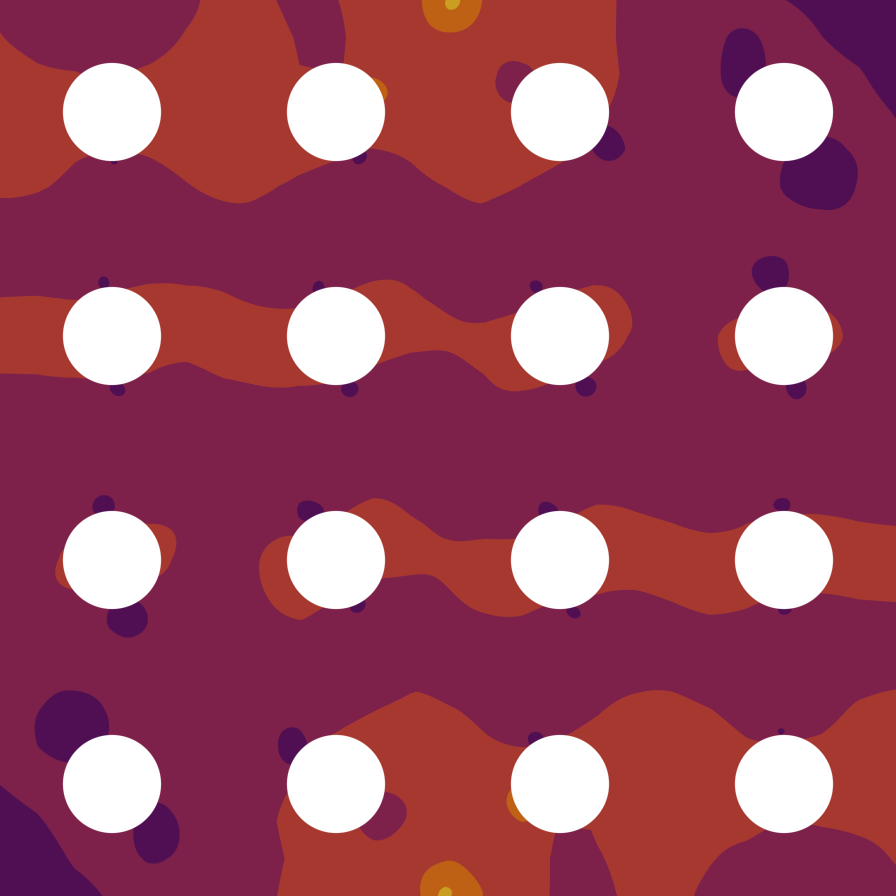
A Shadertoy shader for this pattern:

```glsl
#define CELLS 4.0
#define HOLE_RADIUS 0.219
#define WOBBLE 0.06
#define WOBBLE_SCALE 6.0
#define PLUM vec3(0.49, 0.13, 0.29)
#define RED vec3(0.65, 0.22, 0.19)
#define INDIGO vec3(0.31, 0.06, 0.32)
#define ORANGE vec3(0.75, 0.38, 0.08)
#define YELLOW vec3(0.79, 0.62, 0.13)
#define WHITE vec3(1.0)

const float TAU = 6.28319;

float hash(vec2 p) {
    vec3 q = fract(p.xyx * vec3(0.1031, 0.1030, 0.0973));
    q += dot(q, q.yzx + 33.33);
    return fract((q.x + q.y) * q.z);
}

// Linear interpolation keeps the contours faceted
float facetNoise(vec2 p) {
    vec2 i = floor(p), f = fract(p);
    return mix(mix(hash(i), hash(i + vec2(1, 0)), f.x),
               mix(hash(i + vec2(0, 1)), hash(i + vec2(1, 1)), f.x), f.y);
}

float disc(vec2 p, vec2 center, float radius) {
    return length(p - center) - radius;
}

float ellipse(vec2 p, vec2 center, vec2 radii) {
    return (length((p - center) / radii) - 1.0) * min(radii.x, radii.y);
}

float capsule(vec2 p, vec2 a, vec2 b, float radius) {
    vec2 pa = p - a, ba = b - a;
    return length(pa - ba * clamp(dot(pa, ba) / dot(ba, ba), 0.0, 1.0)) - radius;
}

vec2 direction(float angle) {
    return vec2(sin(angle), cos(angle));
}

// Scalloped zone along the outer row, with its cut-outs
float outerZone(vec2 q) {
    float rim = 0.79 + 0.115 * cos(TAU * (q.x - 1.09) / 1.1);
    float side = 2.75 - 2.2 * pow(max(q.y - 0.25, 0.0), 3.0);
    float zone = max(q.y - rim, q.x - side);
    float dome = ellipse(q, vec2(0.42, -0.05), vec2(0.495, 0.375));
    float notch = abs(q.x - 1.385 - 0.17 * q.y) - 0.15 + 0.2 * q.y;
    notch = max(notch, q.y - 0.31);
    float gap = disc(q, vec2(2.29, 0.35), 0.1);
    return max(zone, -min(dome, min(notch, gap)));
}

// Wavy band along the inner row, pinched once, then a detached lobe
float innerBand(vec2 q) {
    float x = min(q.x, 2.64);
    float middle = 1.495 + (0.02 + 0.03 * x) * sin(TAU * (x - 1.03));
    float pinch = (x - 2.03) / 0.15;
    float halfWidth = 0.18 - 0.09 * exp(-pinch * pinch);
    float band = length(vec2(q.x - x, q.y - middle)) - halfWidth;
    return min(band, capsule(q, vec2(3.333, 1.547), vec2(3.635, 1.479), 0.122));
}

// Cold corner, and specks above and below the holes
float coldZone(vec2 q) {
    float d = (q.y * 0.92 - q.x + 3.52) * 0.74;
    d = min(d, ellipse(q, vec2(3.30, 0.28), vec2(0.1, 0.145)));
    for (int i = 0; i < 4; i++) {
        float k = float(i), last = step(2.5, k);
        vec2 inner = vec2(k + 0.5, 1.5), outer = vec2(k + 0.5, 0.5);
        vec2 lean = direction(0.12 + 0.17 * k - 0.4 * last);
        d = min(d, disc(q, inner - lean * (0.23 + 0.05 * last), 0.03 + 0.055 * last));
        d = min(d, disc(q, inner + lean * 0.24, 0.037 + 0.003 * k));
        lean = direction(0.07 + 0.4 * k - 0.7 * last);
        float reach = 0.222 + 0.012 * k + 0.06 * last;
        d = min(d, disc(q, outer + lean * reach, 0.016 * pow(2.2, k)));
    }
    return d;
}

void mainImage(out vec4 fragColor, in vec2 fragCoord) {
    vec2 p = fragCoord / iResolution.xy * CELLS;
    float edge = 0.75 * CELLS / min(iResolution.x, iResolution.y);

    // Half-turn symmetry: q runs down from the top, or up from the bottom
    vec2 q = vec2(p.x, CELLS - p.y);
    if (q.y > 0.5 * CELLS) q = CELLS - q;
    vec2 n = p * WOBBLE_SCALE;
    q += WOBBLE * (vec2(facetNoise(n), facetNoise(n + 57.0)) - 0.5);

    // Contour levels
    float warm = min(outerZone(q), innerBand(q));
    vec2 hotCenter = vec2(1.995, 0.0);
    float hot = min(disc(q, hotCenter, 0.14), disc(q, vec2(1.68, 0.417), 0.06));
    float peak = disc(q, hotCenter, 0.035);
    vec3 color = mix(RED, PLUM, smoothstep(-edge, edge, warm));
    color = mix(INDIGO, color, smoothstep(-edge, edge, coldZone(q)));
    color = mix(ORANGE, color, smoothstep(-edge, edge, hot));
    color = mix(YELLOW, color, smoothstep(-edge, edge, peak));

    // Round holes
    float hole = length(fract(p) - 0.5) - HOLE_RADIUS;
    color = mix(WHITE, color, smoothstep(-edge, edge, hole));
    fragColor = vec4(color, 1.0);
}
```
